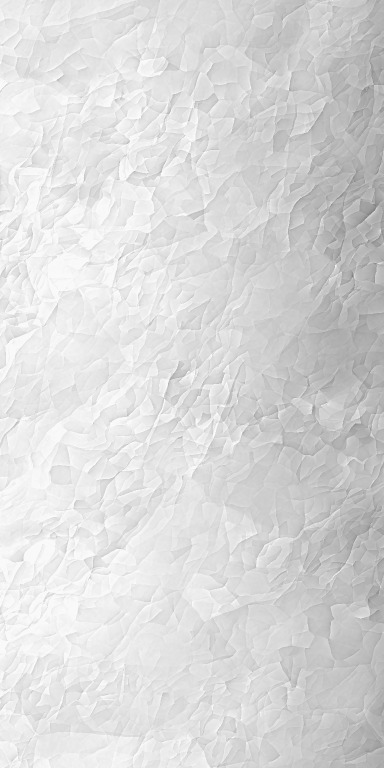
Write a Shadertoy shader that draws this texture.

```glsl
// Crumpled white paper: faceted folds and fine creases, lit from the upper left.

const vec2 LIGHT = vec2(-0.80, 0.60);
const vec3 PAPER = vec3(1.0);

// Two random values in 0..1 for a lattice point
vec2 hash2(vec2 p) {
    vec3 q = fract(p.xyx * vec3(0.1031, 0.1030, 0.0973));
    q += dot(q, q.yzx + 33.33);
    return fract((q.xx + q.yz) * q.zy);
}

// Smooth value noise in 0..1
float noise(vec2 p) {
    vec2 cell = floor(p), f = fract(p);
    f = f * f * (3.0 - 2.0 * f);
    float low = mix(hash2(cell).x, hash2(cell + vec2(1, 0)).x, f.x);
    float high = mix(hash2(cell + vec2(0, 1)).x, hash2(cell + vec2(1, 1)).x, f.x);
    return mix(low, high, f.y);
}

float fbm(vec2 p) {
    float sum = 0.0, amp = 0.5;
    for (int i = 0; i < 4; i++) {
        sum += amp * noise(p);
        p = mat2(1.6, 1.2, -1.2, 1.6) * p + 7.3;
        amp *= 0.5;
    }
    return sum;
}

mat2 rotation(float angle) {
    float c = cos(angle), s = sin(angle);
    return mat2(c, -s, s, c);
}

vec2 site(vec2 cell) {
    return cell + 0.06 + 0.88 * hash2(cell + 50.0);
}

// Tilted facets (x) and lit or shaded creases along their edges (y)
vec2 crumple(vec2 p, vec2 light, float width) {
    vec2 base = floor(p), home = base, center = p;
    float nearest = 9.0;
    for (int j = -1; j <= 1; j++)
    for (int i = -1; i <= 1; i++) {
        vec2 cell = base + vec2(i, j);
        vec2 s = site(cell);
        float d = dot(s - p, s - p);
        if (d < nearest) { nearest = d; home = cell; center = s; }
    }

    float crease = 0.0;
    for (int j = -1; j <= 1; j++)
    for (int i = -1; i <= 1; i++) {
        if (i == 0 && j == 0) continue;
        vec2 cell = home + vec2(i, j);
        vec2 other = site(cell);
        vec2 normal = normalize(other - center);
        float edge = max(dot(0.5 * (center + other) - p, normal), 0.0);
        // Shared by both sides, so the fold is one ridge or one valley
        float fold = 2.0 * hash2(home + cell + 0.5).x - 1.0;
        float profile = exp(-edge / width) + 0.35 * exp(-edge / (4.0 * width));
        crease += fold * dot(normal, light) * profile;
    }

    vec2 tilt = hash2(home + 90.0) - 0.5;
    float facet = tilt.x + 1.6 * tilt.y * dot(p - center, light);
    return vec2(facet, crease);
}

// One size of crumpling, stretched along a direction
float layer(vec2 p, float scale, float angle, float width, vec2 strength) {
    mat2 turn = rotation(angle);
    vec2 q = turn * p * scale * vec2(0.8, 1.2) + scale * 3.7;
    return dot(crumple(q, turn * LIGHT, width), strength);
}

// Long soft horizontal fold that fades toward the right
float longFold(vec2 p, float height, float reach) {
    float d = p.y - height - 0.06 * p.x - 0.10 * (fbm(p * 6.0) - 0.5);
    float lit = exp(-pow((d + 0.022) / 0.014, 2.0));
    float shade = exp(-pow(d / 0.017, 2.0));
    float broken = smoothstep(0.25, 0.6, noise(p * vec2(7.0, 3.0) + 9.0));
    return (0.6 * lit - shade) * broken * (1.0 - smoothstep(0.3 * reach, reach, p.x));
}

float paperTone(vec2 p) {
    // Broad light falling off to the right
    float cloud = fbm(p * 2.3 + 4.0) - 0.47;
    float tone = 0.926 - (0.255 + 0.20 * cloud) * pow(p.x, 2.3) + 0.06 * cloud;

    // Wavering fold lines, gathered in patches
    vec2 bend = vec2(fbm(p * 7.0), fbm(p * 7.0 + 31.0)) - 0.47;
    vec2 q = p + 0.07 * bend;
    float patchy = smoothstep(0.30, 0.60, fbm(p * 4.5 + 17.0));
    float patchy2 = smoothstep(0.32, 0.60, fbm(p * 5.5 + 43.0));
    float middle = exp(-pow((p.y - 1.2) / 0.5, 2.0));
    float body = 0.85 + 0.30 * middle;

    tone += layer(q, 4.5, 0.95, 0.022, vec2(0.045, 0.060));
    tone += layer(q, 8.0, 0.10, 0.032, vec2(0.038, 0.085)) * body * (0.5 + 0.5 * patchy);
    tone += layer(q, 13.0, 1.15, 0.048, vec2(0.036, 0.105)) * body * (0.4 + 0.6 * patchy2);
    tone += layer(q, 21.0, -0.30, 0.070, vec2(0.030, 0.105)) * body * (0.3 + 0.7 * patchy);
    tone += layer(q, 34.0, 0.75, 0.100, vec2(0.022, 0.080)) * body * (0.2 + 0.8 * patchy2);
    tone += 0.045 * longFold(p, 0.60, 0.80) + 0.030 * longFold(p, 1.79, 0.50);

    // Faint fibre grain
    tone += 0.018 * (noise(p * 170.0) - 0.5);
    return min(tone, 0.975);
}

void mainImage(out vec4 fragColor, in vec2 fragCoord) {
    // Four samples per pixel smooth the facet edges
    float tone = 0.0;
    for (int i = 0; i < 4; i++) {
        vec2 offset = 0.5 * vec2(i % 2, i / 2) - 0.25;
        tone += 0.25 * paperTone((fragCoord + offset) / iResolution.x);
    }
    fragColor = vec4(PAPER * tone, 1.0);
}
```
